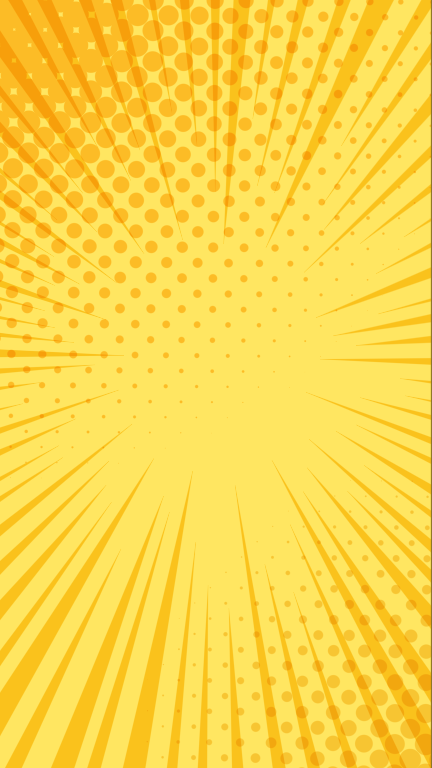
Write a WebGL 1 fragment shader that draws this background.

```glsl
precision highp float;

uniform vec2 u_resolution;

const float TAU = 6.2831853;
const float RAY_COUNT = 72.0;
const vec3 BASE_YELLOW = vec3(1.0, 0.90, 0.38);
const vec3 RAY_AMBER = vec3(0.98, 0.76, 0.11);
const vec3 DOT_INK = vec3(0.99, 0.82, 0.39);
const vec3 PALE_INK = vec3(0.97, 0.86, 0.52);
const vec3 EDGE_OLIVE = vec3(0.55, 0.46, 0.14);

float hash(float n, float seed) {
  return fract(sin(n * 127.1 + seed * 311.7) * 43758.5453);
}

float coverage(float signedInside, float pixel) {
  return smoothstep(-0.75 * pixel, 0.75 * pixel, signedInside);
}

// Wedges widen outward; every fourth one reaches furthest inward.
float speedLines(vec2 offset, float pixel) {
  float radius = length(offset);
  float angle = atan(offset.y, offset.x);
  float bend = 0.12 * max(0.0, -sin(angle));
  float turn = (angle + bend - 0.02) / TAU * RAY_COUNT;
  float sector = floor(turn + 0.5);
  float id = mod(sector, RAY_COUNT);
  float isLong = 1.0 - step(0.5, mod(id, 4.0));

  float jitter = 0.36 * (hash(id, 3.0) - 0.5) * (1.0 - isLong);
  float across = abs(turn - sector - jitter) * TAU / RAY_COUNT * radius;
  float shortTip = mix(0.32, 0.56, hash(id, 4.0));
  float longTip = mix(0.25, 0.30, hash(id, 5.0));
  float stretch = mix(0.82, 1.05, abs(sin(angle)));
  float tip = mix(shortTip, longTip, isLong) * stretch;
  float spread = mix(0.022, 0.040, hash(id, 6.0));
  return coverage(spread * (radius - tip) - across, pixel) * step(tip, radius);
}

// Distance to the nearest point of a tilted square lattice.
float latticeDistance(vec2 p, vec2 anchor, float spacing, float angle) {
  float c = cos(angle);
  float s = sin(angle);
  vec2 q = mat2(c, -s, s, c) * (p - anchor) / spacing;
  return length(fract(q + 0.5) - 0.5) * spacing;
}

// Dots shrink linearly with distance from the given corner.
float halftone(vec2 p, vec2 corner, float reach, float growth,
               float dotDistance, float pixel) {
  float dotRadius = growth * (reach - length(p - corner));
  return coverage(dotRadius - dotDistance, pixel) * step(0.0, dotRadius);
}

void main() {
  // Width units, with y measured downward from the top edge.
  float pixel = 1.0 / u_resolution.x;
  vec2 size = u_resolution * pixel;
  vec2 p = gl_FragCoord.xy * pixel;
  p.y = size.y - p.y;

  // Radial burst
  vec2 center = vec2(0.498, 0.465 * size.y);
  vec3 color = mix(BASE_YELLOW, RAY_AMBER, speedLines(p - center, pixel));

  // Halftone ink multiplied over two opposite corners
  float dotDistance = latticeDistance(p, vec2(0.350, 0.6435), 0.0506, 0.794);
  float upper = halftone(p, vec2(0.0), 1.12, 0.032, dotDistance, pixel);
  float lower = halftone(p, size, 0.695, 0.039, dotDistance, pixel);
  color *= mix(vec3(1.0), DOT_INK, upper);
  color *= mix(vec3(1.0), PALE_INK, lower);

  // Thin dark right border
  color = mix(color, EDGE_OLIVE, coverage(p.x - 0.9975, pixel));

  gl_FragColor = vec4(color, 1.0);
}
```
